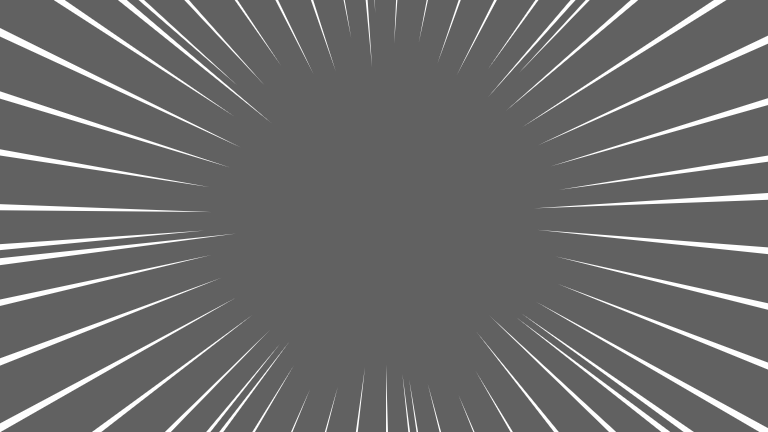
A WebGL 1 fragment shader for this background:

```glsl
precision highp float;
// Radial speed lines: thin white wedges on flat grey, pointing at the centre.
// Rays come in overlapping fans of seven; each starts at its own radius
// and widens linearly outwards. Lengths are in units of the canvas height.

uniform vec2 u_resolution;

const float RAYS_PER_FAN = 7.0;

// Direction of a ray, in radians, with a slight uneven drift around the circle.
float rayAngle(float fan, float slot) {
    float angle = radians(46.05 * fan + 8.03 * slot + 0.4);
    return angle + 0.004 * sin(2.0 * angle);
}

// Distance from the centre at which a ray begins.
float tipRadius(float fan, float slot) {
    float variation = cos(1.4 * slot) * cos(0.8 * (fan - 2.0));
    return 0.419 - 0.0093 * slot + 0.051 * variation;
}

// Share of a pixel covered by a band, exact even when thinner than the pixel.
float bandCoverage(float offset, float halfWidth, float pixel) {
    float upper = clamp((offset + halfWidth) / pixel + 0.5, 0.0, 1.0);
    float lower = clamp((offset - halfWidth) / pixel + 0.5, 0.0, 1.0);
    return upper - lower;
}

void main() {
    float pixel = 1.0 / u_resolution.y;
    vec2 p = (gl_FragCoord.xy - 0.5 * u_resolution) * pixel;

    // Gather the rays; the first and last slots of the circle stay empty.
    float rays = 0.0;
    for (int i = 1; i < 55; i++) {
        float fan = floor((float(i) + 0.5) / RAYS_PER_FAN);
        float slot = float(i) - RAYS_PER_FAN * fan;
        float angle = rayAngle(fan, slot);
        vec2 direction = vec2(cos(angle), sin(angle));

        float along = dot(p, direction);
        float across = dot(p, vec2(-direction.y, direction.x));
        float halfWidth = 0.0145 * max(along - tipRadius(fan, slot), 0.0);
        rays = max(rays, bandCoverage(across, halfWidth, pixel));
    }

    vec3 grey = vec3(0.38);
    vec3 white = vec3(0.995);
    gl_FragColor = vec4(mix(grey, white, rays), 1.0);
}
```
